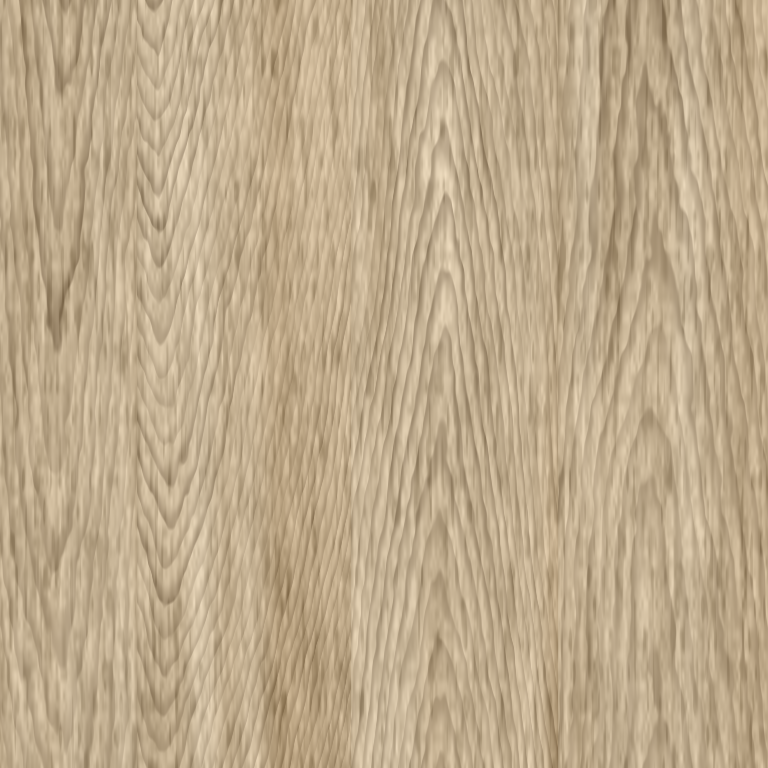
Write a WebGL 1 fragment shader that draws this texture.

```glsl
precision highp float;
// Pale oak boards with cathedral arches, straight side grain and fine pores.
uniform vec2 u_resolution;

#define BASE_COLOR vec3(0.805, 0.730, 0.612)
#define TAN_SHIFT vec3(-0.035, -0.048, -0.060)
#define RING_SHADE vec3(0.185, 0.187, 0.178)
#define RING_WARP 1.7
#define RING_JAG 0.42
#define FIBRE_DEPTH 0.12
#define GRAIN_DEPTH 0.10
#define PORE_DEPTH 0.085
#define STREAK_DEPTH 0.11
#define JOINTS vec3(0.178, 0.457, 0.727)

float hash(vec2 p) {
  return fract(sin(dot(p, vec2(127.1, 311.7))) * 43758.5453);
}

float noise(vec2 p) {
  vec2 cell = floor(p);
  vec2 f = fract(p);
  f = f * f * (3.0 - 2.0 * f);
  float low = mix(hash(cell), hash(cell + vec2(1.0, 0.0)), f.x);
  float high = mix(hash(cell + vec2(0.0, 1.0)), hash(cell + 1.0), f.x);
  return mix(low, high, f.y);
}

// Board layout: heart position, signed rings along y, rings across x, seed.
vec4 boardAt(float x) {
  if (x < JOINTS.x) return vec4(0.075, -6.5, 42.0, 3.0);
  if (x < JOINTS.y) return vec4(0.212, -20.0, 58.0, 17.0);
  if (x < JOINTS.z) return vec4(0.580, 11.0, 60.0, 29.0);
  return vec4(0.850, 6.0, 36.0, 41.0);
}

// Ring count: hyperbolic arches that steepen into straight grain.
float ringField(vec2 p, float offset, vec4 board) {
  const float tipWidth = 0.012;
  float across = sqrt(offset * offset + tipWidth * tipWidth) - tipWidth;
  float rings = board.y * p.y + board.z * across + 110.0 * offset * offset;
  rings += RING_WARP * noise(p * vec2(11.0, 3.0) + board.w);
  rings += RING_JAG * noise(p * vec2(48.0, 15.0) + board.w);
  return rings + 0.22 * noise(p * vec2(150.0, 45.0));
}

// Late wood darkens slowly, then ends in a crisp edge.
float ringLine(float rings) {
  float phase = fract(rings);
  float rise = smoothstep(0.0, 0.86, phase);
  float strength = mix(0.35, 1.0, hash(vec2(floor(rings), 7.0)));
  return rise * rise * rise * (1.0 - smoothstep(0.86, 1.0, phase)) * strength;
}

void main() {
  vec2 p = gl_FragCoord.xy / u_resolution;
  vec4 board = boardAt(p.x);
  float sway = 0.024 * (noise(vec2(p.y * 3.0, board.w)) - 0.5);
  float offset = p.x - board.x + sway;

  // Fibres and pores run upright with a slight drift.
  vec2 q = p + vec2(0.008 * noise(p * vec2(5.0, 4.0)), 0.0);
  float fibre = noise(q * vec2(210.0, 13.0));
  float grain = noise(q * vec2(330.0, 75.0) + 9.0);
  float pores = smoothstep(0.58, 0.88, noise(q * vec2(250.0, 24.0) + 31.0));
  float streak = noise(q * vec2(30.0, 1.3) + board.w);

  // Arches are bold near the heart and softer at the sides.
  float line = ringLine(ringField(p, offset, board));
  line *= mix(1.0, 0.65, smoothstep(0.03, 0.12, abs(offset)));
  line *= 0.6 + 0.8 * grain;

  vec3 color = BASE_COLOR;
  color += TAN_SHIFT * smoothstep(0.07, 0.18, abs(offset));
  color += FIBRE_DEPTH * (fibre - 0.5) + GRAIN_DEPTH * (grain - 0.5);
  color += STREAK_DEPTH * (streak - 0.5) * vec3(0.9, 1.0, 1.1);
  color += 0.05 * (noise(p * vec2(7.0, 2.5) + 53.0) - 0.5);
  color -= PORE_DEPTH * pores;
  color -= RING_SHADE * line;

  // Faint seams between boards.
  vec3 gaps = abs(p.x - JOINTS);
  float seam = min(gaps.x, min(gaps.y, gaps.z));
  color -= 0.05 * (1.0 - smoothstep(0.0, 0.004, seam));

  gl_FragColor = vec4(clamp(color, 0.0, 1.0), 1.0);
}
```
